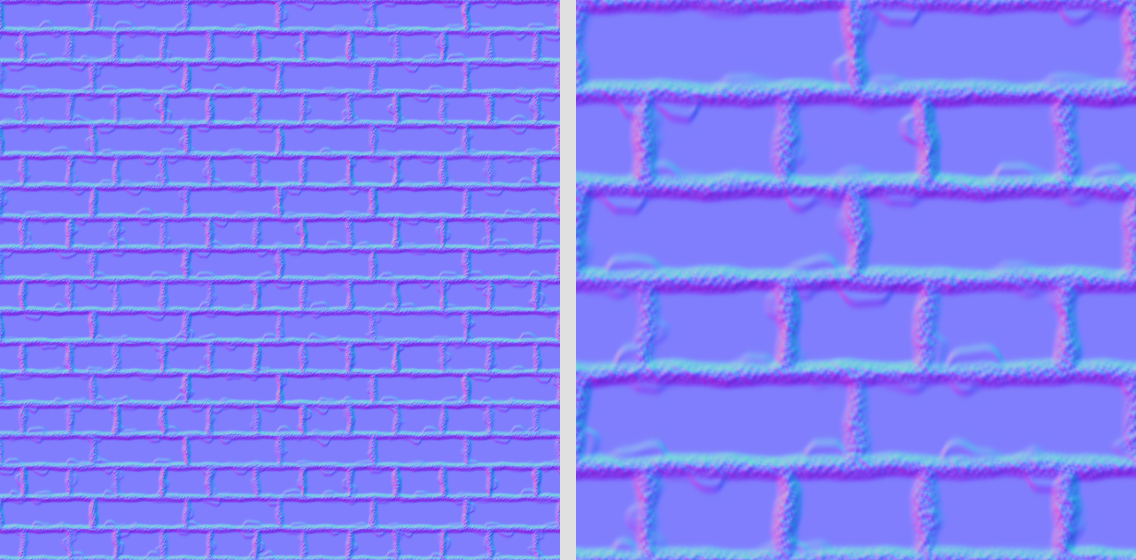
Left, the full canvas; right, a detail of the centre.
Give the GLSL for this texture map, as a Shadertoy shader.

```glsl
// Tangent-space normal map of a brick wall: courses of long bricks alternating with short ones.

const float COURSES = 18.0;       // courses up the canvas; one course is one unit
const float LONG_BRICK = 3.0;     // brick lengths in course heights
const float SHORT_BRICK = 1.5;
const float RELIEF = 0.058;       // height of brick faces above the mortar
const float GRAIN_CELLS = 16.0;   // mortar grains per course height

float hash(vec2 p) {
    vec3 q = fract(p.xyx * vec3(0.1031, 0.1030, 0.0973));
    q += dot(q, q.yzx + 33.33);
    return fract((q.x + q.y) * q.z);
}

// Distance to the nearest jittered grain centre, repeating every period cells
float cellular(vec2 p, float period) {
    vec2 cell = floor(p), local = fract(p);
    float nearest = 2.0;
    for (int j = -1; j <= 1; j++)
    for (int i = -1; i <= 1; i++) {
        vec2 offset = vec2(i, j);
        vec2 id = mod(cell + offset, period);
        vec2 centre = offset + vec2(hash(id), hash(id + 71.7));
        nearest = min(nearest, length(centre - local));
    }
    return nearest;
}

// Layered sines along an edge, shifted by its seed
float edgeWave(float t, float seed) {
    float phase = seed * 40.0;
    return sin(t * 2.9 + phase)
         + 0.55 * sin(t * 6.7 + phase * 1.7)
         + 0.2 * sin(t * 14.0 + phase * 2.9);
}

// Depth of the long, shallow chip bitten out of an edge
float chipDepth(float t, float seed) {
    float reach = mix(0.05, 0.2, hash(vec2(seed * 91.0, 5.0)));
    return reach * smoothstep(0.1, 1.5, edgeWave(t, seed + 0.37));
}

float wallHeight(vec2 p) {
    // Brick layout
    float isLong = mod(floor(p.y), 2.0);
    vec2 size = vec2(mix(SHORT_BRICK, LONG_BRICK, isLong), 1.0);
    vec2 grid = vec2(p.x - 0.75 * (1.0 - isLong), p.y) / size;
    vec2 count = COURSES / size;
    vec2 id = mod(floor(grid), count);
    vec2 local = (fract(grid) - 0.5) * size;

    // Each of the four edges has its own seed
    vec2 side = sign(local);
    vec2 seed = vec2(hash(id + vec2(0.3 * side.x, 0.1) + 3.0),
                     hash(id + vec2(0.1, 0.3 * side.y) + 9.0));
    vec2 gap = 0.5 * size - abs(local);

    // Wobbly main bevel and a softer, chipped one
    vec2 wobble = vec2(0.026 * edgeWave(local.y * 1.5, seed.x),
                       0.016 * edgeWave(local.x * 1.3, seed.y));
    vec2 bite = vec2(chipDepth(local.y * 1.3, seed.x) * 0.7,
                     chipDepth(local.x, seed.y));
    vec2 bevel = smoothstep(0.005, 0.145, gap - wobble);
    vec2 chip = smoothstep(0.02, 0.17, gap - wobble - bite);

    // Soft groove along the rim of each chip
    vec2 rim = (gap - wobble - bite - 0.08) / 0.055;
    vec2 groove = exp(-rim * rim) * smoothstep(0.03, 0.1, bite);
    float inside = bevel.x * bevel.y;

    // Bricks stand out unevenly and upright joints are filled to differing depths
    float joint = mod(floor(grid.x + 0.5), count.x);
    float fill = mix(0.6, -0.15, hash(vec2(joint + 17.0, id.y)));
    float lift = mix(0.75, 1.15, hash(id + 43.0));
    float face = bevel.y * mix(fill, lift, bevel.x);
    float chippedFace = chip.y * mix(max(fill, 0.0), 1.0, chip.x);

    float grain = cellular(p * GRAIN_CELLS, COURSES * GRAIN_CELLS);
    return RELIEF * (0.74 * face + 0.32 * chippedFace)
         - 0.011 * inside * (groove.x + groove.y)
         - 0.027 * grain * (1.0 - inside);
}

void mainImage(out vec4 fragColor, in vec2 fragCoord) {
    vec2 p = fragCoord / iResolution.xy * COURSES;

    // Slope by central differences over a fixed fraction of a course
    vec2 e = vec2(0.028, 0.0);
    vec2 slope = vec2(wallHeight(p + e.xy) - wallHeight(p - e.xy),
                      wallHeight(p + e.yx) - wallHeight(p - e.yx)) / (2.0 * e.x);

    // Green points down the wall
    vec3 normal = normalize(vec3(-slope.x, slope.y, 1.0));
    fragColor = vec4(normal * 0.5 + vec3(0.5, 0.495, 0.49), 1.0);
}
```
